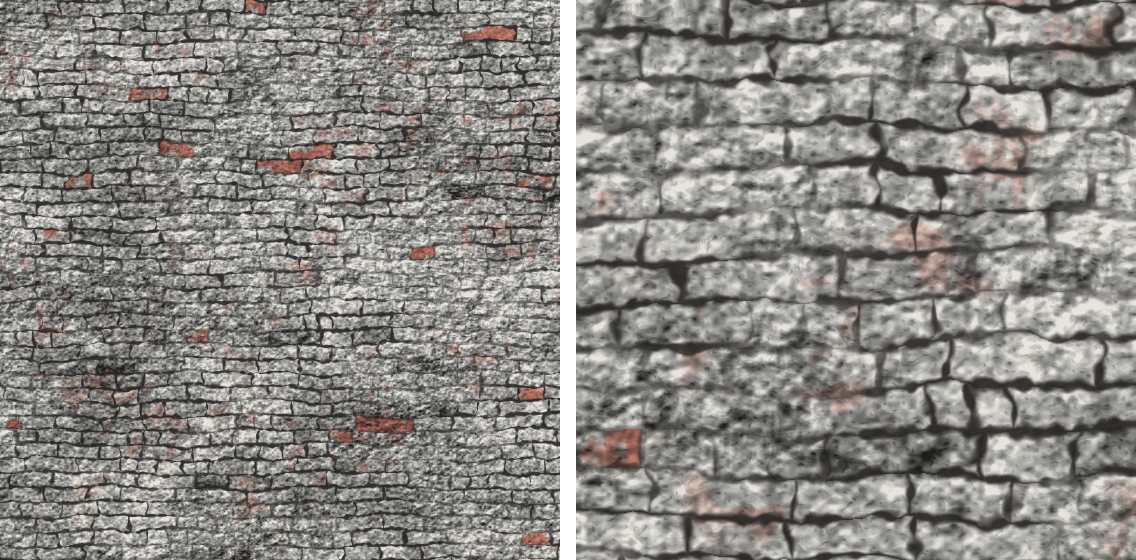
Left, the full canvas; right, a detail of the centre.
Write a three.js fragment shader that draws this texture.

```glsl
// Weathered grey brick wall with ragged joints, flaking crust and a few bare red bricks.
varying vec2 vUv;

#define ROWS 39.0
#define COLS 13.0
#define JOINT 0.12
#define JITTER 0.4
#define HEADERS 0.22
#define RED_BRICKS 0.035
#define BASE_TONE 0.585
#define GRAIN 0.36
#define RELIEF 0.95
#define STAIN 0.4

const vec3 SOOT = vec3(0.15, 0.14, 0.13);
const vec3 RED = vec3(0.56, 0.32, 0.27);
const vec3 GREY_TINT = vec3(1.0, 0.995, 0.965);

float hash(vec2 p) {
  return fract(sin(dot(p, vec2(127.1, 311.7))) * 43758.5);
}

// Smooth value noise
float noise(vec2 p) {
  vec2 i = floor(p), f = fract(p);
  f = f * f * (3.0 - 2.0 * f);
  float low = mix(hash(i), hash(i + vec2(1.0, 0.0)), f.x);
  float high = mix(hash(i + vec2(0.0, 1.0)), hash(i + 1.0), f.x);
  return mix(low, high, f.y);
}

float fbm(vec2 p) {
  float sum = 0.0, amp = 0.5;
  for (int k = 0; k < 4; k++) {
    sum += amp * noise(p);
    p = p * 2.03 + 17.3;
    amp *= 0.5;
  }
  return sum / 0.9375;
}

// Cellular noise: distance to the nearest scattered point
float cells(vec2 p) {
  vec2 i = floor(p), f = fract(p);
  float nearest = 2.0;
  for (int y = -1; y <= 1; y++) {
    for (int x = -1; x <= 1; x++) {
      vec2 g = vec2(float(x), float(y));
      vec2 site = vec2(hash(i + g), hash(i + g + 57.0));
      nearest = min(nearest, length(g + site - f));
    }
  }
  return nearest;
}

// Left end of brick i in a row
float brickEnd(float i, float row) {
  return i + JITTER * (hash(vec2(i, row)) - 0.5);
}

// Distance to the brick ends (x) and height in the row (y), in row heights
vec2 brick(vec2 p, out vec2 id) {
  float row = floor(p.y);
  float x = p.x + 0.5 * mod(row, 2.0) + 0.4 * hash(vec2(row, 9.0));
  float i = floor(x);
  if (x < brickEnd(i, row)) i -= 1.0;
  if (x > brickEnd(i + 1.0, row)) i += 1.0;
  float left = brickEnd(i, row), right = brickEnd(i + 1.0, row);
  id = vec2(i, row);
  // Some stretchers are cut into two headers
  if (hash(id + 31.0) < HEADERS) {
    float middle = 0.5 * (left + right);
    if (x < middle) right = middle;
    else { left = middle; id.x += 0.5; }
  }
  return vec2(min(x - left, right - x) * ROWS / COLS, fract(p.y));
}

void main() {
  vec2 uv = vUv;

  // Uneven courses
  vec2 p = uv * vec2(COLS, ROWS);
  p.y += 0.13 * sin(uv.x * 13.0 + uv.y * 19.0) + 0.08 * sin(uv.x * 37.0 - uv.y * 23.0);
  p.y += 0.4 * (fbm(uv * vec2(45.0, 60.0)) - 0.5);
  p.x += 0.12 * (noise(uv * 85.0) - 0.5);
  vec2 id;
  vec2 b = brick(p, id);

  // Large stains and worn zones
  float stain = fbm(uv * vec2(5.0, 8.0) + 3.0);
  float wear = smoothstep(0.42, 0.68, fbm(uv * vec2(9.0, 14.0) + 40.0));

  // Crust lit from above
  vec2 crustUv = uv * vec2(72.0, 100.0);
  float height = fbm(crustUv);
  float slope = height - fbm(crustUv + vec2(-0.12, 0.28));
  float flake = cells(uv * vec2(95.0, 130.0) + 2.0 * height);

  // Brick face tone
  float tone = BASE_TONE + 0.1 * (hash(id + 5.0) - 0.5);
  tone += STAIN * (stain - 0.5) + 0.4 * (fbm(uv * 48.0 + 8.0) - 0.5);
  tone += GRAIN * (noise(uv * 240.0) - 0.5) + RELIEF * slope * (0.7 + 0.6 * wear);
  tone += 0.16 * smoothstep(0.55, 0.9, flake) - 0.13 * smoothstep(0.22, 0.05, flake);
  tone += 0.1 * smoothstep(0.4, 0.15, 1.0 - b.y) * noise(uv * 110.0);
  tone -= 0.2 * step(0.975, hash(id + 77.0));
  vec3 color = clamp(tone, 0.12, 0.9) * GREY_TINT;

  // Bare red bricks and faint pink scars
  float patches = fbm(uv * 42.0 + 60.0);
  float bare = step(1.0 - RED_BRICKS, hash(id + 13.0)) * smoothstep(0.32, 0.55, patches);
  float scar = 0.35 * smoothstep(0.6, 0.75, patches) * smoothstep(0.4, 0.6, noise(uv * 9.0));
  color = mix(color, RED * (0.45 + tone), max(0.85 * bare, scar));

  // Shadowed joints, broken up where the wall is worn
  float edge = min(min(b.y, 1.0 - b.y + 0.05), b.x + 0.03);
  edge += 0.16 * (noise(uv * 150.0) - 0.5);
  float width = JOINT * mix(0.35, 1.6, noise(uv * vec2(22.0, 50.0) + 90.0));
  float joint = 1.0 - smoothstep(0.3 * width, 0.3 * width + 0.15, edge);
  color = mix(color, SOOT, joint * (0.9 - 0.5 * wear));

  gl_FragColor = vec4(color, 1.0);
}
```
